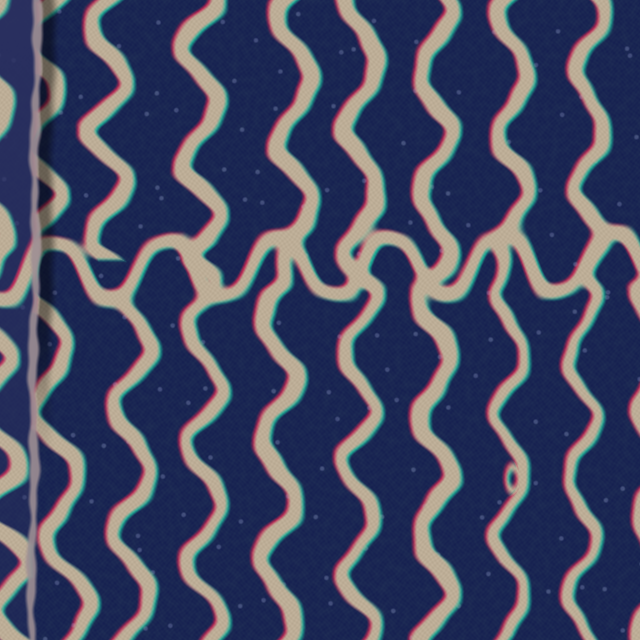
This pattern is drawn by a Shadertoy shader. Its source:

```glsl
// Resist-dyed cloth: wavering cream lines hang in columns on indigo, tied by
// a meandering cross rope, with a pale seam and its shadow near the left edge.
// Curves are sine offsets turned into distances; sines and cells add the wear.

#define INDIGO vec3(0.085, 0.125, 0.315)
#define INDIGO_WORN vec3(0.125, 0.185, 0.335)
#define LEFT_PANEL vec3(0.17, 0.19, 0.38)
#define CREAM vec3(0.74, 0.68, 0.59)
#define SEAM_COLOR vec3(0.62, 0.56, 0.58)
#define ROPE_PERIOD 17.45
#define ROPE_HEIGHT 4.4
#define ROPE_HALF_WIDTH 1.15
#define EDGE_SOFTNESS 0.4
#define FRINGE 0.2
#define FILLET 1.3
#define TAU 6.2831853

// Columns in percent of the canvas: centre x, crest y, period, half width
const int COLUMNS = 10;
const vec4 UPPER[COLUMNS] = vec4[COLUMNS](
    vec4(-2.0, 17.0, 19.8, 1.35), vec4(6.3, 14.3, 16.3, 1.3),
    vec4(16.9, 12.4, 16.3, 1.3), vec4(31.4, 16.3, 17.6, 1.35),
    vec4(46.1, 12.4, 19.5, 1.35), vec4(56.5, 9.8, 20.2, 1.4),
    vec4(68.0, 2.0, 18.8, 1.3), vec4(80.2, 11.7, 18.2, 1.25),
    vec4(92.2, 2.0, 18.2, 1.2), vec4(105.0, 12.0, 18.0, 1.2));
const vec4 LOWER[COLUMNS] = vec4[COLUMNS](
    vec4(0.2, 56.0, 15.9, 1.35), vec4(9.4, 54.0, 20.2, 1.2),
    vec4(20.7, 54.0, 19.5, 1.2), vec4(32.0, 60.5, 18.2, 1.1),
    vec4(43.5, 59.2, 18.9, 1.35), vec4(56.1, 63.8, 17.2, 1.1),
    vec4(68.0, 56.0, 18.2, 1.4), vec4(79.7, 74.2, 18.9, 0.95),
    vec4(90.9, 46.9, 18.5, 0.95), vec4(101.8, 72.3, 17.6, 1.2));

vec2 hash2(vec2 p) {
    return fract(sin(vec2(dot(p, vec2(127.1, 311.7)), dot(p, vec2(269.5, 183.3)))) * 43758.5);
}

// Distance to the nearest scattered cell point
float cells(vec2 p) {
    float nearest = 2.0;
    for (int k = 0; k < 9; k++) {
        vec2 id = floor(p) + vec2(k % 3, k / 3) - 1.0;
        nearest = min(nearest, length(id + hash2(id) - p));
    }
    return nearest;
}

float smoothMin(float a, float b, float k) {
    float h = max(k - abs(a - b), 0.0) / k;
    return min(a, b) - h * h * k * 0.25;
}

float joint(float y) { return smoothstep(38.0, 46.0, y); }

// Column path: the upper wave eases into the lower one at the rope
float columnX(int i, float y) {
    float n = float(i), amp = 3.1 - 0.11 * n;
    vec4 a = UPPER[i], b = LOWER[i];
    float drift = i < 2 ? 0.09 * (y - 75.0) : 0.0;
    float top = a.x + amp * cos(TAU * (y - a.y) / a.z);
    float bottom = b.x + drift + amp * cos(TAU * (y - b.y) / b.z);
    float wobble = 0.28 * sin(y * 0.61 + n * 2.3) + 0.12 * sin(y * 1.37 + n * 4.1);
    return mix(top, bottom, joint(y)) + wobble;
}

float ropeY(float x) {
    float swing = sin(1.25 * cos(TAU * (x - 8.6) / ROPE_PERIOD)) / sin(1.25);
    return 42.4 - 0.015 * x - ROPE_HEIGHT * swing + 0.2 * sin(x * 0.83);
}

float seamX(float y) {
    return 5.75 - 0.008 * y + 0.2 * sin(y * 0.19) + 0.12 * sin(y * 0.71);
}

// Signed distance to all the cream lines
float lines(vec2 q) {
    float slope = (ropeY(q.x + 0.1) - ropeY(q.x - 0.1)) / 0.2;
    float d = abs(q.y - ropeY(q.x)) / sqrt(1.0 + slope * slope);
    d -= ROPE_HALF_WIDTH + 0.12 * sin(q.x * 0.47);
    float side = q.x - seamX(q.y);
    for (int i = 0; i < COLUMNS; i++) {
        float x = columnX(i, q.y);
        float lean = (columnX(i, q.y + 0.1) - x) / 0.1;
        float halfWidth = mix(UPPER[i].w, LOWER[i].w, joint(q.y));
        halfWidth *= 1.0 + 0.12 * sin(q.y * 0.53 + float(i) * 1.9);
        float c = abs(q.x - x) / sqrt(1.0 + lean * lean) - halfWidth;
        c = max(c, i == 0 ? side : -side);                  // cut at the seam
        if (i == 2) c = max(c, 2.6 - abs(q.y - 43.2));      // loose end
        d = smoothMin(d, c, FILLET);
    }
    // Small split in one thin line
    float eye = length((q - vec2(80.1, 74.8)) * vec2(1.0, 0.5));
    return min(max(d, 0.6 - eye), abs(eye - 0.9) - 0.35);
}

void mainImage(out vec4 fragColor, in vec2 fragCoord) {
    vec2 q = 100.0 * fragCoord / iResolution.xy;
    q.y = 100.0 - q.y;
    float soft = max(EDGE_SOFTNESS, 75.0 / iResolution.y);

    // Dyed ground with weave, mottling and pale specks
    float weave = sin(q.x * 8.1 + sin(q.y * 2.3)) * sin(q.y * 7.7 + sin(q.x * 1.9));
    float mottle = cells(q * 0.9);
    vec3 color = mix(INDIGO, INDIGO_WORN, clamp(0.15 + 0.55 * mottle + 0.2 * weave, 0.0, 1.0));
    color += 0.16 * (1.0 - smoothstep(0.02, 0.07, cells(q * 0.13)));
    float side = q.x - seamX(q.y);
    color = mix(color, LEFT_PANEL, (1.0 - smoothstep(-soft, soft, side)) * (0.9 - 0.006 * q.y));

    // Cream lines, red printed slightly off the other inks
    vec2 offset = FRINGE * vec2(1.0, 0.5);
    float red = 1.0 - smoothstep(-soft, soft, lines(q + offset));
    float rest = 1.0 - smoothstep(-soft, soft, lines(q - offset));
    color = mix(color, CREAM + 0.02 * weave, vec3(red, rest, rest));

    // Seam shadow, then the seam thread
    float shadow = smoothstep(0.2, 0.9, side) * (1.0 - smoothstep(1.8, 3.6, side));
    color *= 1.0 - 0.45 * shadow * (1.0 - smoothstep(45.0, 75.0, q.y));
    float seam = abs(side) - 0.62 - 0.15 * sin(q.y * 0.37) - 0.08 * sin(q.y * 1.3);
    color = mix(color, SEAM_COLOR, 0.9 * (1.0 - smoothstep(-soft, soft, seam)));
    fragColor = vec4(color, 1.0);
}
```
